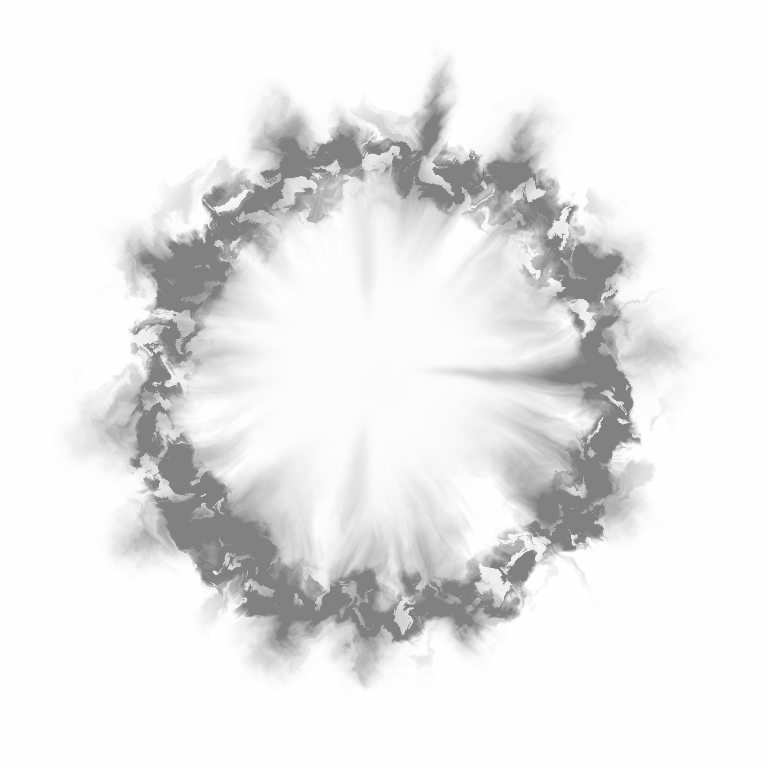
This background is drawn by a three.js fragment shader. Its source:

```glsl
// A ragged ring of grey smoke on white, with soft rays opening from a pale core.
// Warped polar coordinates shape the band, plumes and rays; layered sines give
// the smoke its flow and cellular noise crumbles the gaps.
varying vec2 vUv;

const vec2 RING_CENTER = vec2(0.499, 0.496);
const vec2 RAY_FOCUS = vec2(0.482, 0.522);
const float RING_RADIUS = 0.298;
const vec3 PAPER = vec3(0.996);
const vec3 CORE = vec3(0.982);
const vec3 SMOKE = vec3(0.505);

// Smooth ramp from 0 at a to 1 at b, in either direction
float fade(float a, float b, float x) {
  float t = clamp((x - a) / (b - a), 0.0, 1.0);
  return t * t * (3.0 - 2.0 * t);
}

// Soft bump around a direction, all in degrees
float lobe(float angle, float center, float width) {
  float d = mod(angle - center + 180.0, 360.0) - 180.0;
  return exp(-d * d / (width * width));
}

float angleOf(vec2 p) {
  return degrees(atan(p.y, p.x + 0.00001));
}

// Layered, self-warped sines, roughly -0.7 to 0.7
float swirl(vec2 p) {
  float sum = 0.0;
  float amp = 0.5;
  for (int i = 0; i < 5; i++) {
    p += 0.6 * sin(p.yx * 1.3 + vec2(1.7, 4.1));
    sum += amp * sin(p.x) * cos(p.y);
    p = mat2(1.4, 1.2, -1.2, 1.4) * p + 2.3;
    amp *= 0.55;
  }
  return sum;
}

vec2 swirl2(vec2 p) {
  return vec2(swirl(p + 3.0), swirl(p + 9.0));
}

vec2 hash2(vec2 p) {
  return fract(sin(vec2(dot(p, vec2(127.1, 311.7)), dot(p, vec2(269.5, 183.3)))) * 43758.5);
}

// Distance to the nearest cell point
float cells(vec2 p) {
  vec2 base = floor(p);
  float nearest = 2.0;
  for (int i = 0; i < 9; i++) {
    vec2 cell = base + vec2(mod(float(i), 3.0), floor(float(i) / 3.0)) - 1.0;
    nearest = min(nearest, length(cell + hash2(cell) - p));
  }
  return nearest;
}

// One tongue of smoke leaving the ring, narrowing outward
float plume(float r, float angle, float center, float width, float reach) {
  float rise = fade(reach, 0.31, r);
  return lobe(angle, center, width * (0.7 + 0.6 * rise)) * fade(0.28, 0.31, r) * rise;
}

float plumes(float r, float a) {
  float upper = plume(r, a, 112.0, 4.0, 0.44) + plume(r, a, 80.0, 2.3, 0.46)
              + plume(r, a, 60.0, 4.0, 0.46) + plume(r, a, 98.0, 2.5, 0.39)
              + plume(r, a, 150.0, 3.5, 0.43) + plume(r, a, 30.0, 4.0, 0.41);
  float lower = plume(r, a, 213.0, 4.5, 0.44) + plume(r, a, 247.0, 5.0, 0.43)
              + plume(r, a, 267.0, 5.0, 0.39) + plume(r, a, 289.0, 4.0, 0.39)
              + plume(r, a, 332.0, 4.0, 0.4);
  return upper + lower + 0.55 * (plume(r, a, 8.0, 5.0, 0.44) + plume(r, a, 190.0, 5.0, 0.45));
}

// Crumbled band, opened widest in a few sectors
float ringBand(vec2 q, float r, float a) {
  float open = lobe(a, 82.0, 14.0) + lobe(a, 178.0, 20.0)
             + 0.8 * lobe(a, 305.0, 11.0) + 0.8 * lobe(a, 203.0, 6.0);
  float solid = lobe(a, -8.0, 18.0) + lobe(a, 220.0, 14.0) + lobe(a, 142.0, 12.0);
  float d = r - RING_RADIUS + 0.03 * swirl(q * 34.0 + 1.0);
  float body = fade(0.036, 0.012, d) * fade(-0.06, -0.008, d);
  float crumble = swirl(q * 82.0 + 5.0) + 0.5 * (cells(q * 65.0) - 0.45);
  float gap = fade(0.06, 0.3, crumble + 0.13 * open - 0.16 * solid);
  float tone = 0.93 + 0.65 * swirl(q * 60.0) + 0.15 * solid;
  return body * tone * (1.0 - 0.88 * gap);
}

// Feathered radial streaks and the broad dark rays
float rays(vec2 p, float r) {
  vec2 f = p + 0.05 * length(p) * swirl2(p * 15.0);
  float reach = length(f);
  float a = angleOf(f);
  vec2 dir = f / max(reach, 0.001);
  float fine = swirl(dir * 5.0 + f * 9.0) + 0.4 * swirl(f * 28.0 + dir * 6.0);
  float broad = lobe(a, 150.0, 13.0) + lobe(a, -32.0, 10.0) + lobe(a, 262.0, 6.0)
              + lobe(a, 238.0, 9.0) + 0.8 * lobe(a, 190.0, 5.0) + lobe(a, 174.0, 5.0);
  float inner = fade(0.06, 0.31, reach);
  float streaks = inner * inner * max(0.0, 0.27 + 0.9 * fine + 0.45 * broad);
  float spoke = 0.4 * lobe(a, -3.0, 3.5) * fade(0.04, 0.17, reach);
  float shaft = 0.16 * (lobe(a, 92.0, 5.0) + lobe(a, 263.0, 6.0)) * fade(0.05, 0.13, reach);
  return (streaks + spoke + shaft) * fade(0.315, 0.27, r);
}

void main() {
  vec2 p = vUv - RING_CENTER;
  vec2 q = p + 0.018 * swirl2(p * 24.0) + 0.009 * swirl2(p * 75.0);
  float r = length(q);
  float a = angleOf(q);
  float haze = fade(0.41, 0.31, r) * fade(0.28, 0.31, r) * fade(0.08, 0.5, swirl(q * 34.0 + 7.0));
  float tongues = plumes(r, a) * (0.85 + 0.8 * swirl(q * 38.0 + 2.0));
  float density = ringBand(q, r, a) + rays(vUv - RAY_FOCUS, r) + 0.4 * haze + 1.1 * tongues;
  vec3 ground = mix(CORE, PAPER, fade(0.0, 0.3, length(p)));
  gl_FragColor = vec4(mix(ground, SMOKE, clamp(density, 0.0, 1.0)), 1.0);
}
```
